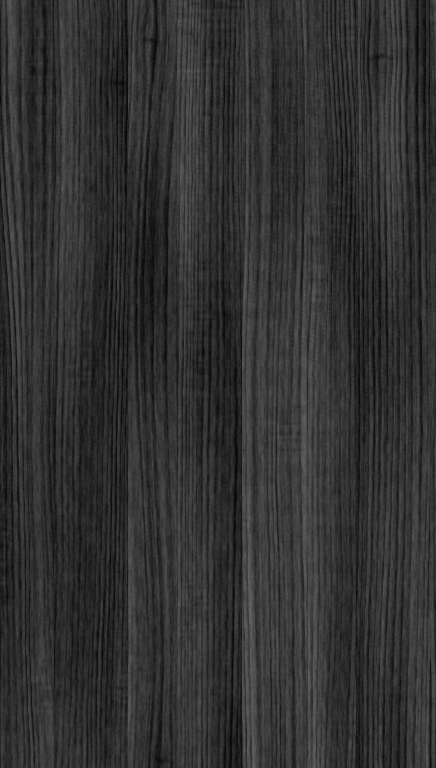
A WebGL 1 fragment shader for this texture:

```glsl
precision highp float;
// Dark charcoal wood: narrow upright veneer strips with long rings, crisp fibres and rare knots.
uniform vec2 u_resolution;

#define STRIPS 7.2
#define BASE_TONE 0.188
#define RING_DEPTH 0.13
#define RINGS_WIDE 46.0
#define RINGS_FINE 95.0
#define WAVER 0.036
#define STREAK 0.13
#define BLOTCH 0.10
#define FIBRE 0.09
#define PORE 0.075
#define FIGURE 0.03
#define KNOT_CHANCE 0.3

float hash(vec2 p) {
  return fract(sin(dot(p, vec2(127.1, 311.7))) * 43758.5453);
}

float noise(vec2 p) {
  vec2 cell = floor(p);
  vec2 f = fract(p);
  f = f * f * (3.0 - 2.0 * f);
  float low = mix(hash(cell), hash(cell + vec2(1.0, 0.0)), f.x);
  float high = mix(hash(cell + vec2(0.0, 1.0)), hash(cell + 1.0), f.x);
  return mix(low, high, f.y);
}

// Noise centred on zero
float wave(vec2 p) {
  return noise(p) - 0.5;
}

// Growth rings: thin dark edge on one side, slow darkening on the other
float ringLight(float phase) {
  float f = fract(phase);
  return smoothstep(0.0, 0.17, f) * (1.0 - smoothstep(0.5, 1.0, f));
}

void main() {
  // One unit is the canvas width
  vec2 p = gl_FragCoord.xy / u_resolution.x;
  float height = u_resolution.y / u_resolution.x;

  // Strips of slightly uneven width
  float across = p.x * STRIPS + 0.12 * sin(p.x * 17.0);
  float strip = floor(across);
  float inStrip = fract(across);
  float seed = hash(vec2(strip, 4.7));
  vec2 shift = vec2(strip * 17.3, seed * 53.0);

  // Knots push the grain aside and leave a thin dark smear
  float bend = 0.0;
  float knotShade = 0.0;
  for (int i = 0; i < 2; i++) {
    vec2 key = vec2(strip + 3.0, float(i) * 7.0 + 2.0);
    float present = step(hash(key + 9.1), KNOT_CHANCE);
    vec2 d = vec2((inStrip - mix(0.3, 0.9, hash(key))) / STRIPS,
                  p.y - height * hash(key + 5.3));
    d.y += 0.012 * wave(vec2(p.x * 40.0, strip));
    vec2 near = d / vec2(0.035, 0.08);
    vec2 smear = d / vec2(0.03, 0.005);
    vec2 core = d / vec2(0.005, 0.008);
    bend += present * d.x * 0.45 * exp(-dot(near, near));
    knotShade += present * (0.045 * exp(-0.6 * dot(near, near))
               + 0.05 * exp(-dot(smear, smear)) + 0.06 * exp(-dot(core, core)));
  }

  // Grain coordinate, drifting slowly along the height
  float grain = p.x - bend;
  grain += WAVER * wave(vec2(p.x * 7.0, p.y * 1.2) + shift);
  grain += 0.007 * wave(vec2(p.x * 12.0, p.y * 4.0) + shift);
  grain += 0.0014 * wave(vec2(p.x * 30.0, p.y * 22.0) + shift);
  grain += 0.025 * (seed - 0.5) * p.y;

  // Rings of changing spacing and strength
  float fineness = hash(vec2(strip, 8.2));
  float rings = mix(RINGS_WIDE, RINGS_FINE, fineness * fineness);
  float phase = grain * rings + 1.8 * noise(vec2(grain * 24.0, p.y * 0.4) + shift);
  float strength = mix(1.0, 0.6, fineness)
                 * (0.3 + 1.3 * noise(vec2(grain * 34.0, p.y * 0.9) + shift));
  float tone = BASE_TONE + RING_DEPTH * strength * (ringLight(phase) - 0.52);

  // Strip tone, long streaks and soft dark patches
  tone += 0.04 * (seed - 0.5);
  tone += STREAK * wave(vec2(grain * 19.0, p.y * 0.5) + shift);
  tone += BLOTCH * wave(vec2(p.x * 7.0, p.y * 2.0) + shift + 31.0);

  // Long crisp fibres, short pores and faint cross figure
  tone += FIBRE * wave(vec2(grain * 230.0, p.y * 2.5) + shift);
  tone += PORE * wave(vec2(grain * 290.0, p.y * 45.0) + shift);
  tone += PORE * 0.6 * wave(vec2(p.x * 290.0, p.y * 200.0) + shift);
  float figure = smoothstep(0.6, 0.9, noise(vec2(p.x * 9.0, p.y * 5.0) + shift));
  tone += FIGURE * figure * wave(vec2(grain * 30.0, p.y * 130.0) + shift) * 2.0;

  // Soft seam between strips
  float seam = min(inStrip, 1.0 - inStrip);
  tone -= 0.03 * (1.0 - smoothstep(0.0, 0.03, seam));
  tone -= knotShade;

  gl_FragColor = vec4(vec3(clamp(tone, 0.045, 0.38)), 1.0);
}
```
